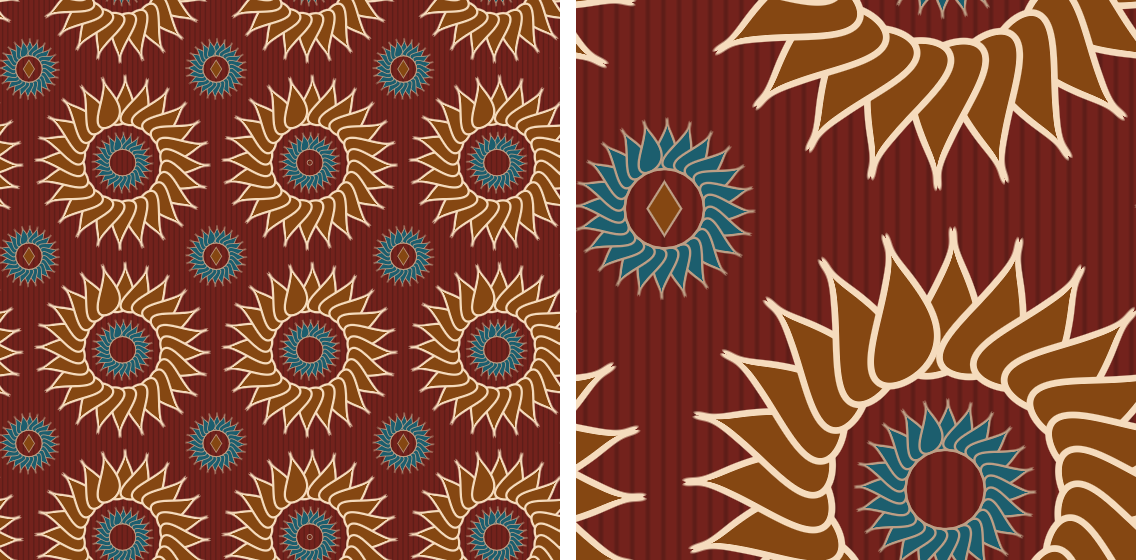
Left: the whole. Right: its middle third, enlarged.
A Shadertoy shader for this pattern:

```glsl
// Repeating sunbursts of overlapping curved petals on a pinstriped red ground.

const float PITCH = 0.3343;               // tile size
const vec2 ORIGIN = vec2(0.2188, 0.7096); // centre of one large sunburst
const float LARGE_RADIUS = 0.1545;
const float SMALL_RADIUS = 0.0533;
const float PETALS = 24.0;
const float TAU = 6.2831853;

const vec3 GROUND = vec3(0.45, 0.135, 0.11);
const vec3 STRIPE = vec3(0.37, 0.115, 0.095);
const vec3 OCHRE = vec3(0.52, 0.28, 0.07);
const vec3 CREAM = vec3(0.96, 0.86, 0.74);
const vec3 TEAL = vec3(0.11, 0.37, 0.43);
const vec3 SAND = vec3(0.74, 0.62, 0.52);

float coverage(float dist, float pixel) {
    return clamp(0.5 - dist / pixel, 0.0, 1.0);
}

// Approximate distance to a bent teardrop pointing along angle, tip near radius 1
float petalDistance(vec2 p, float angle) {
    const float base = 0.435;
    const float len = 0.535;
    vec2 axis = vec2(cos(angle), sin(angle));
    float across = dot(p, vec2(axis.y, -axis.x));
    float t = (dot(p, axis) - base) / len;
    float s = 1.0 - t;

    float spine = -0.09 * s * s * s + 0.045 * t * s;
    float spineSlope = 0.27 * s * s + 0.045 * (1.0 - 2.0 * t);
    float widthSq = 0.16 * t * s * s * s;
    float widthSqSlope = 0.16 * s * s * (s - 3.0 * t);

    float offset = across - spine;
    float field = offset * offset - widthSq;
    vec2 gradient = vec2(2.0 * offset, -(2.0 * offset * spineSlope + widthSqSlope) / len);
    float taper = 0.005 * smoothstep(0.7, 1.0, t);
    return field / max(length(gradient), 1e-4) + taper;
}

// Petals stack clockwise; the last one lies over both its neighbours
vec3 sunburst(vec3 color, vec2 p, float radius, vec3 fill, vec3 line, float halfLine, float pixel) {
    p /= radius;
    pixel /= radius;
    halfLine /= radius;
    float r = length(p);
    if (r > 1.15 || r < 0.3) return color;
    for (float i = 0.0; i < PETALS; i++) {
        float angle = radians(88.2) - i * TAU / PETALS;
        float d = petalDistance(p, angle);
        color = mix(color, line, coverage(d - halfLine, pixel));
        color = mix(color, fill, coverage(d + halfLine, pixel));
    }
    return color;
}

vec3 ring(vec3 color, vec2 p, float radius, float halfLine, vec3 line, float pixel) {
    return mix(color, line, coverage(abs(length(p) - radius) - halfLine, pixel));
}

vec3 diamond(vec3 color, vec2 p, vec2 size, vec3 fill, vec3 line, float pixel) {
    float d = (dot(abs(p), 1.0 / size) - 1.0) / length(1.0 / size);
    color = mix(color, line, coverage(d, pixel));
    return mix(color, fill, coverage(d + 0.0013, pixel));
}

vec3 smallSunburst(vec3 color, vec2 p, float pixel) {
    color = sunburst(color, p, SMALL_RADIUS, TEAL, SAND, 0.0007, pixel);
    return ring(color, p, 0.0235, 0.0007, SAND, pixel);
}

vec3 pinstripes(float x, float pixel) {
    float period = PITCH / 36.0;
    float d = abs(fract(x / period) - 0.5) * period - 0.0013;
    return mix(GROUND, STRIPE, coverage(d, max(pixel, 0.0015)));
}

void mainImage(out vec4 fragColor, in vec2 fragCoord) {
    float pixel = 1.0 / iResolution.y;
    vec2 uv = fragCoord * pixel;

    // Two interleaved grids, half a tile apart
    vec2 grid = (uv - ORIGIN) / PITCH;
    vec2 cell = floor(grid + 0.5);
    vec2 largeP = (grid - cell) * PITCH;
    vec2 smallP = (fract(grid) - 0.5) * PITCH;

    vec3 color = pinstripes(uv.x, pixel);

    // Large sunburst with a small one nested inside
    color = sunburst(color, largeP, LARGE_RADIUS, OCHRE, CREAM, 0.002, pixel);
    color = smallSunburst(color, largeP, pixel);

    // Dotted eye on alternate columns and rows
    vec2 parity = mod(cell, 2.0);
    if (parity.x > 0.5 && parity.y < 0.5) {
        color = ring(color, largeP, 0.0045, 0.0007, SAND, pixel);
        color = ring(color, largeP, 0.0, 0.0014, OCHRE, pixel);
    }

    // Small sunburst holding a diamond
    color = smallSunburst(color, smallP, pixel);
    color = diamond(color, smallP, vec2(0.0108, 0.0172), OCHRE, SAND, pixel);

    fragColor = vec4(color, 1.0);
}
```
